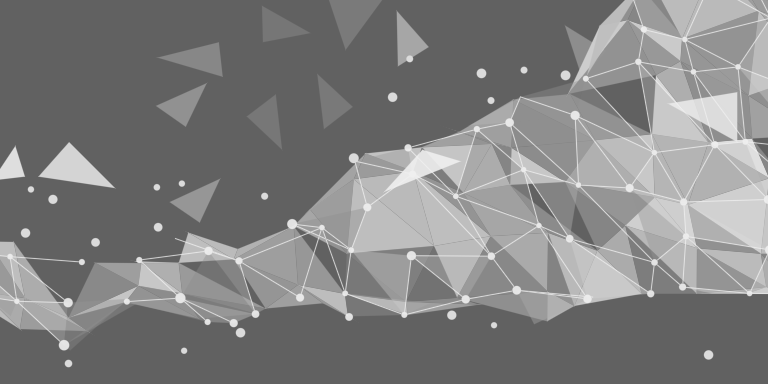
Reproduce this background procedurally as a Shadertoy shader.

```glsl
// Grey polygon network: a faceted band that climbs from lower left to upper right.
// A jittered grid, clamped between two profile curves, gives facets, links and nodes;
// loose shards and dots are scattered around it with a hash.

const vec3 BACKDROP = vec3(0.38);
const vec3 WHITE = vec3(0.94);
const float CELL = 0.145;

vec2 hash2(vec2 v) {
    vec3 q = fract(v.xyx * vec3(0.1031, 0.1030, 0.0973));
    q += dot(q, q.yzx + 33.33);
    return fract((q.xx + q.yz) * q.zy);
}

float bump(float x, float centre, float width) {
    float t = (x - centre) / width;
    return exp(-t * t);
}

// Band profile
float upperEdge(float x) {
    return 0.315 + 0.06 * bump(x, 0.0, 0.12) + 0.08 * bump(x, 0.5, 0.09)
        + 0.05 * bump(x, 0.69, 0.08) + 0.30 * smoothstep(0.64, 1.0, x)
        + 0.14 * smoothstep(1.08, 1.4, x) + 0.34 * smoothstep(1.5, 1.62, x);
}

float lowerEdge(float x) {
    float wave = 0.19 + 0.035 * cos(15.7 * (x - 0.78));
    return mix(wave, 0.235, smoothstep(1.45, 1.65, x)) - 0.11 * bump(x, 0.12, 0.09);
}

// Antialiased shapes
float cover(float d, float px) { return smoothstep(px, -px, d); }

float cross2(vec2 a, vec2 b) { return a.x * b.y - a.y * b.x; }

float side(vec2 p, vec2 a, vec2 b) {
    return cross2(b - a, p - a) / max(length(b - a), 1e-5);
}

float triangle(vec2 p, vec2 a, vec2 b, vec2 c, float px) {
    float area = cross2(b - a, c - a);
    if (abs(area) < 0.0004) return 0.0;
    float s = sign(area);
    return cover(-min(s * side(p, a, b), min(s * side(p, b, c), s * side(p, c, a))), px);
}

float segment(vec2 p, vec2 a, vec2 b, float radius, float px) {
    vec2 e = b - a;
    float t = clamp(dot(p - a, e) / max(dot(e, e), 1e-6), 0.0, 1.0);
    return cover(length(p - a - e * t) - radius, px);
}

// Mesh node: xy is its place, z is how far the band pulled it
vec3 node(vec2 id, float seed) {
    vec2 q = (id + 0.5 + 0.7 * (hash2(id + seed) - 0.5)) * CELL;
    float y = clamp(q.y, lowerEdge(q.x), upperEdge(q.x));
    return vec3(q.x, y, abs(y - q.y));
}

vec3 facet(vec3 col, vec2 p, vec3 a, vec3 b, vec3 c, vec2 rnd, vec2 style, float px) {
    if (min(a.z, min(b.z, c.z)) > 0.0 || rnd.y > style.x) return col;
    vec2 mid = (a.xy + b.xy + c.xy) / 3.0;
    float glow = 0.12 * exp(-12.0 * dot(mid - vec2(1.82, 0.58), mid - vec2(1.82, 0.58)));
    float tone = 0.45 + 0.36 * rnd.x + glow;
    return mix(col, vec3(tone), style.y * triangle(p, a.xy, b.xy, c.xy, px));
}

// style holds the share of facets kept and their opacity
vec3 facets(vec3 col, vec2 p, float seed, vec2 style, float px) {
    for (int j = -2; j <= 2; j++)
    for (int i = -2; i <= 1; i++) {
        vec2 id = floor(p / CELL) + vec2(i, j);
        vec3 a = node(id, seed), b = node(id + vec2(1, 0), seed);
        vec3 c = node(id + vec2(0, 1), seed), d = node(id + 1.0, seed);
        col = facet(col, p, a, b, c, hash2(id + seed + 31.0), style, px);
        col = facet(col, p, b, d, c, hash2(id + seed + 67.0), style, px);
    }
    return col;
}

float link(vec2 p, vec3 a, vec3 b, float rnd, float px) {
    if (min(a.z, b.z) > 0.0 || max(a.z, b.z) > 0.8 * CELL || rnd > 0.68) return 0.0;
    return 0.85 * segment(p, a.xy, b.xy, 0.0012, px);
}

float network(vec2 p, float seed, float px) {
    float ink = 0.0;
    for (int j = -2; j <= 2; j++)
    for (int i = -2; i <= 1; i++) {
        vec2 id = floor(p / CELL) + vec2(i, j);
        vec2 rnd = hash2(id + seed + 11.0);
        vec3 a = node(id, seed), b = node(id + vec2(1, 0), seed), c = node(id + vec2(0, 1), seed);
        ink = max(ink, max(link(p, a, b, rnd.x, px), link(p, a, c, rnd.y, px)));
        ink = max(ink, link(p, b, c, fract(rnd.x + rnd.y), px));
        float radius = mix(0.007, 0.016, rnd.x * rnd.y);
        if (a.z < 0.5 * CELL) ink = max(ink, 0.9 * cover(length(p - a.xy) - radius, px));
    }
    return ink;
}

// Loose pieces around the band
vec3 looseShards(vec3 col, vec2 p, float px) {
    const float grid = 0.2;
    for (int k = 0; k < 9; k++) {
        vec2 id = floor(p / grid) + vec2(k % 3, k / 3) - 1.0;
        vec2 rnd = hash2(id + 5.0), mid = (id + 0.3 + 0.4 * hash2(id + 19.0)) * grid;
        bool free = mid.y > upperEdge(mid.x) + 0.06 && mid.y < 0.55 + 0.7 * mid.x;
        if (!free || rnd.x > 0.5) continue;
        float turn = 6.283 * rnd.y;
        vec2 u = 0.085 * vec2(cos(turn), sin(turn)), v = vec2(-u.y, u.x);
        float shape = triangle(p, mid + u, mid - 0.6 * u + 0.6 * v, mid - 0.4 * u - 0.5 * v, px);
        col = mix(col, vec3(0.46 + 0.6 * rnd.x), shape);
    }
    return col;
}

float looseDots(vec2 p, float px) {
    const float grid = 0.11;
    vec2 id = floor(p / grid), rnd = hash2(id + 43.0);
    vec2 mid = (id + 0.2 + 0.6 * hash2(id + 71.0)) * grid;
    float above = mid.y - upperEdge(mid.x), below = lowerEdge(mid.x) - mid.y;
    float chance = above > 0.0 ? 0.42 * step(above, 0.26) : 0.28 * step(0.02, below);
    return step(rnd.x, chance) * cover(length(p - mid) - mix(0.008, 0.013, rnd.y), px);
}

void mainImage(out vec4 fragColor, in vec2 fragCoord) {
    vec2 p = fragCoord / iResolution.y;
    float px = 0.75 / iResolution.y;
    vec3 col = looseShards(BACKDROP, p, px);
    // Large shards that anchor the upper left
    col = mix(col, vec3(0.83), triangle(p, vec2(0.10, 0.54), vec2(0.18, 0.63), vec2(0.30, 0.51), px));
    col = mix(col, vec3(0.87), triangle(p, vec2(-0.02, 0.53), vec2(0.04, 0.62), vec2(0.065, 0.54), px));
    col = mix(col, vec3(0.53), triangle(p, vec2(0.41, 0.85), vec2(0.57, 0.89), vec2(0.58, 0.80), px));
    col = mix(col, vec3(0.48), triangle(p, vec2(0.85, 1.02), vec2(1.01, 1.02), vec2(0.90, 0.87), px));
    // Faceted band, translucent overlay and bright accents
    col = facets(col, p, 3.0, vec2(0.92, 0.95), px);
    col = facets(col, p, 83.0, vec2(0.35, 0.4), px);
    col = mix(col, WHITE, 0.9 * triangle(p, vec2(1.0, 0.50), vec2(1.10, 0.61), vec2(1.20, 0.58), px));
    col = mix(col, WHITE, 0.8 * triangle(p, vec2(1.74, 0.73), vec2(1.92, 0.76), vec2(1.92, 0.63), px));
    // Links, nodes and stray dots
    col = mix(col, WHITE, network(p, 83.0, px));
    col = mix(col, vec3(0.86), looseDots(p, px));
    fragColor = vec4(col, 1.0);
}
```
